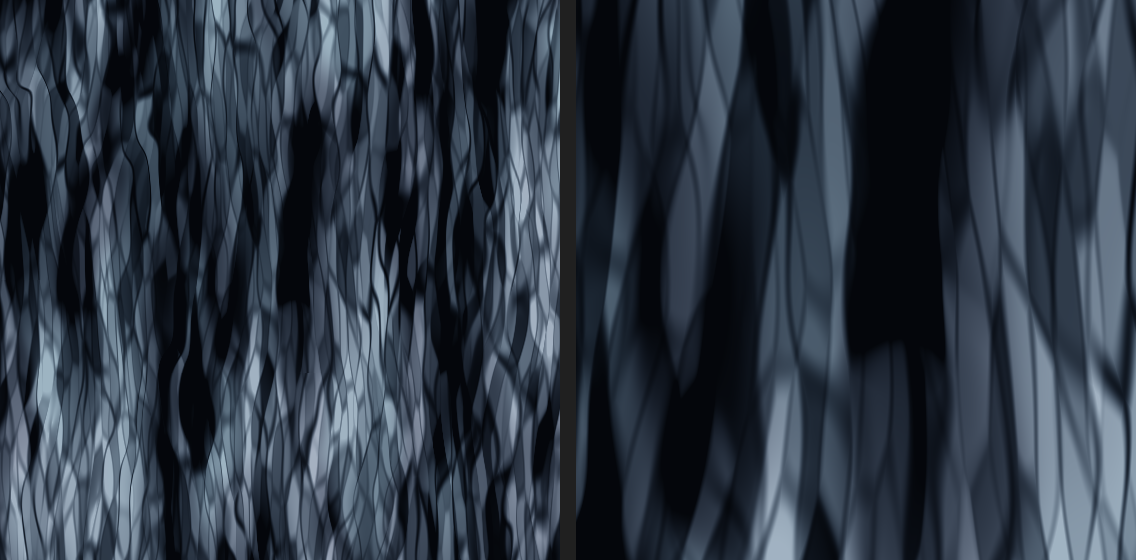
Left: the whole. Right: its middle third, enlarged.
Give the GLSL for this texture, as a WebGL 2 fragment shader.

```glsl
#version 300 es
precision highp float;

uniform vec2 u_resolution;
out vec4 fragColor;

// Evenly spread integer hash
vec3 hash3(vec2 p) {
  uvec3 v = uvec3(ivec3(p, 17)) * 1664525u + 1013904223u;
  v.x += v.y * v.z; v.y += v.z * v.x; v.z += v.x * v.y;
  v ^= v >> 16u;
  v.x += v.y * v.z; v.y += v.z * v.x; v.z += v.x * v.y;
  return vec3(v >> 8u) / 16777216.0;
}

// Cellular noise: x = cell shade blended across borders, y = distance to border.
// Low sharpness gives smooth clouds, high sharpness gives flat cells.
vec2 cells(vec2 p, float sharpness) {
  vec2 base = floor(p);
  float nearest = 9.0, second = 9.0, shade = 0.0, total = 0.0;
  for (int j = -1; j <= 1; j++) {
    for (int i = -1; i <= 1; i++) {
      vec2 cell = base + vec2(i, j);
      vec3 rnd = hash3(cell + 71.0);
      vec2 d = cell + rnd.xy - p;
      float dist2 = dot(d, d);
      float weight = exp(-sharpness * dist2);
      shade += weight * rnd.z;
      total += weight;
      second = min(second, max(nearest, dist2));
      nearest = min(nearest, dist2);
    }
  }
  return vec2(shade / max(total, 1e-30), sqrt(second) - sqrt(nearest));
}

void main() {
  vec2 uv = gl_FragCoord.xy / u_resolution.y;

  // Sideways sway of the fibres
  float sway = 0.042 * (cells(uv * vec2(11.0, 6.0) + 13.0, 5.0).x - 0.5)
             + 0.003 * sin(uv.y * 37.0 + 4.0 * sin(uv.x * 23.0));
  vec2 bent = uv + vec2(sway, 0.0);
  vec2 crossed = uv + vec2(0.014 * sin(uv.y * 9.0 + uv.x * 14.0) - 0.5 * sway, 0.0);

  // Broad light and shadow, stretched downwards
  float broad = cells(bent * vec2(8.5, 2.4) + 40.0, 6.0).x - 0.5
              + 0.08 * cos(6.2832 * uv.y);
  float patches = cells(bent * vec2(16.0, 5.0) + 90.0, 6.0).x - 0.5;
  float depth = cells(crossed * vec2(26.0, 7.0) + 300.0, 8.0).x;

  // Overlapping layers of spindle-shaped strands
  vec2 coarse = cells(bent * vec2(37.0, 4.4) + 7.0, 22.0);
  vec2 fine = cells(crossed * vec2(64.0, 8.2) + 150.0, 18.0);

  float tone = 0.285 + 0.39 * broad + 0.36 * patches
             + 0.45 * (coarse.x - 0.5)
             + (0.34 + 0.35 * broad) * (fine.x - 0.5);

  // Dark gaps between strands, some deep and some faint
  float gap = 0.24 - 0.2 * patches;
  tone *= mix(0.1 + 0.8 * depth, 1.0, smoothstep(0.0, gap, coarse.y));
  tone *= mix(1.0 - 0.5 * depth, 1.0, smoothstep(0.0, 0.3, fine.y));
  tone = clamp(tone, 0.025, 0.7);

  // Cold slate tint, bluer in the shadows
  vec3 color = vec3(0.95, 1.0, 1.03) * pow(vec3(tone), vec3(1.12, 1.0, 0.87));
  color *= mix(vec3(1.04, 0.98, 1.0), vec3(0.96, 1.01, 1.01), patches + 0.5);
  fragColor = vec4(color, 1.0);
}
```
